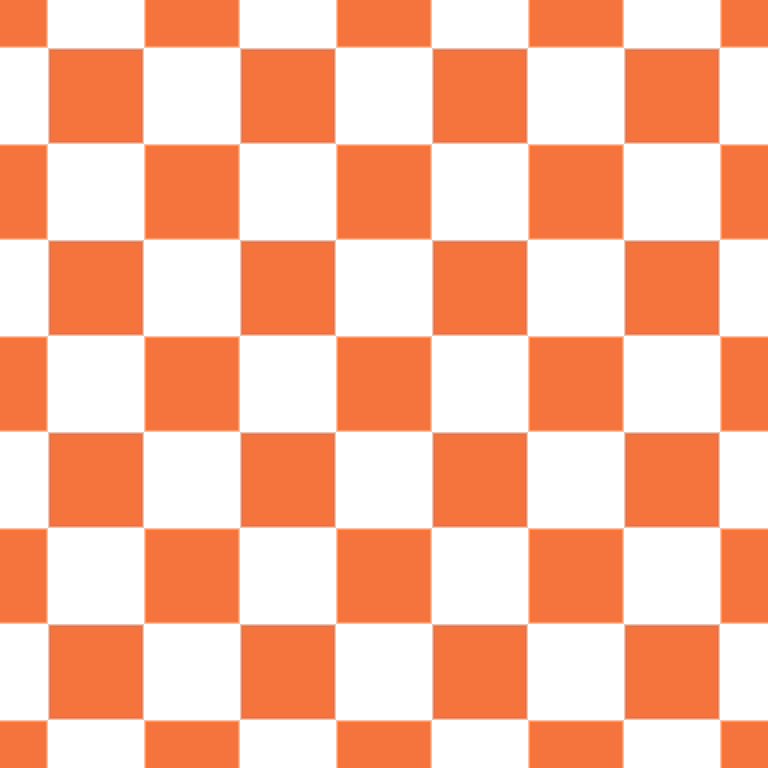
Write a WebGL 2 fragment shader that draws this pattern.

```glsl
#version 300 es
precision highp float;

uniform vec2 u_resolution;
out vec4 fragColor;

const float CELLS = 8.0;          // squares across and down, an even number
const float HALO_HALF = 0.5;      // half sizes, in cells
const float RIM_HALF = 0.4844;
const float FILL_HALF = 0.4688;

const vec3 WHITE = vec3(1.0);
const vec3 ORANGE = vec3(0.96, 0.45, 0.24);
const vec3 BRIGHT_RIM = vec3(1.0, 0.45, 0.18);
const vec3 BRIGHT_HALO = vec3(1.0, 0.76, 0.66);
const vec3 DULL_RIM = vec3(0.87, 0.43, 0.26);
const vec3 DULL_HALO = vec3(0.96, 0.76, 0.69);

// Square-shaped distance to the nearest centre of a lattice with period 2
float latticeDistance(vec2 p, vec2 centre) {
    vec2 q = abs(mod(p - centre + 1.0, 2.0) - 1.0);
    return max(q.x, q.y);
}

// Smoothed coverage of a square with the given half size
float coverage(float dist, float halfSize, float pixel) {
    return clamp(0.5 + (halfSize - dist) / pixel, 0.0, 1.0);
}

// Pale halo, thin rim and flat fill, from the outside in
vec3 paintSquares(vec3 base, float dist, vec3 halo, vec3 rim, float pixel) {
    vec3 color = mix(base, halo, coverage(dist, HALO_HALF, pixel));
    color = mix(color, rim, coverage(dist, RIM_HALF, pixel));
    return mix(color, ORANGE, coverage(dist, FILL_HALF, pixel));
}

void main() {
    vec2 p = gl_FragCoord.xy / u_resolution * CELLS;
    float pixel = CELLS / min(u_resolution.x, u_resolution.y);

    // Two interleaved lattices form the checkerboard
    float evenDist = latticeDistance(p, vec2(0.0));
    float oddDist = latticeDistance(p, vec2(1.0));

    vec3 color = paintSquares(WHITE, evenDist, BRIGHT_HALO, BRIGHT_RIM, pixel);
    color = paintSquares(color, oddDist, DULL_HALO, DULL_RIM, pixel);
    fragColor = vec4(color, 1.0);
}
```
